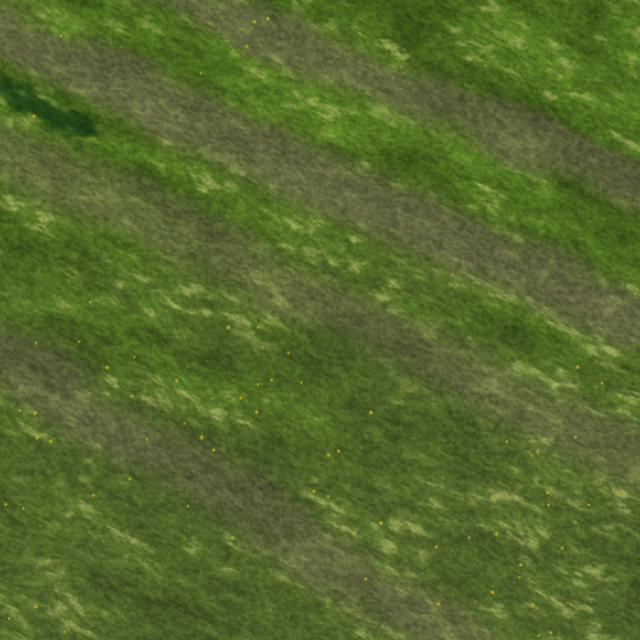
Write a Shadertoy shader that draws this texture.

```glsl
// Sloping meadow: wind-combed grass with faded diagonal strips, straw tufts and tiny yellow flowers.

const vec3 DEEP_GREEN   = vec3(0.235, 0.345, 0.095);
const vec3 BRIGHT_GREEN = vec3(0.335, 0.470, 0.135);
const vec3 DULL_OLIVE   = vec3(0.335, 0.390, 0.195);
const vec3 FADED_STRIP  = vec3(0.385, 0.385, 0.255);
const vec3 STRAW        = vec3(0.530, 0.560, 0.310);
const vec3 SHADE_GREEN  = vec3(0.110, 0.235, 0.085);
const vec3 FLOWER       = vec3(0.720, 0.660, 0.130);

const float GRASS_ANGLE   = -0.47;  // lie of the grass, radians
const float BLADE_GRAIN   = 0.42;   // contrast of the finest grain
const float TUFT_GRAIN    = 0.34;   // contrast of the tufts
const float PATCH_GRAIN   = 0.22;   // contrast of the broad patches
const float STRIP_COVER   = 0.88;
const float FLOWER_CELLS  = 46.0;
const float FLOWER_RADIUS = 0.0028;

// Faded strips: height at the left edge, fall, half width, strength
const vec4 STRIPS[4] = vec4[4](
    vec4(1.14, 0.44, 0.040, 0.95),
    vec4(0.95, 0.45, 0.046, 1.00),
    vec4(0.77, 0.48, 0.050, 0.75),
    vec4(0.44, 0.61, 0.050, 0.85));

float hash(vec2 p) {
    vec3 q = fract(p.xyx * 0.1031);
    q += dot(q, q.yzx + 33.33);
    return fract((q.x + q.y) * q.z);
}

float noise(vec2 p) {
    vec2 cell = floor(p), f = fract(p);
    f = f * f * (3.0 - 2.0 * f);
    return mix(mix(hash(cell), hash(cell + vec2(1, 0)), f.x),
               mix(hash(cell + vec2(0, 1)), hash(cell + vec2(1, 1)), f.x), f.y);
}

float fbm(vec2 p) {
    float sum = 0.0, amp = 0.533;
    for (int i = 0; i < 4; i++) {
        sum += amp * noise(p);
        p = mat2(0.96, 0.28, -0.28, 0.96) * p * 2.03 + 17.3;
        amp *= 0.5;
    }
    return sum;
}

float segmentDistance(vec2 p, vec2 a, vec2 b) {
    vec2 ab = b - a;
    return length(p - a - ab * clamp(dot(p - a, ab) / dot(ab, ab), 0.0, 1.0));
}

// Coverage by the faded strips, with ragged edges
float stripMask(vec2 uv, float ragged) {
    float mask = 0.0;
    for (int i = 0; i < 4; i++) {
        vec4 s = STRIPS[i];
        float d = abs(uv.y - s.x + s.y * uv.x + 0.07 * (ragged - 0.5)) / s.z;
        mask = max(mask, s.w * (1.0 - smoothstep(0.35, 1.5, d)));
    }
    return mask;
}

// Sparse round dots, one at most in each cell, gathered in loose groups
float flowerMask(vec2 uv, float pixel) {
    vec2 cell = floor(uv * FLOWER_CELLS);
    vec2 jitter = 0.25 + 0.5 * vec2(hash(cell + 3.7), hash(cell + 91.2));
    float d = length(uv - (cell + jitter) / FLOWER_CELLS);
    float group = smoothstep(0.55, 0.80, noise(cell * 0.16 + 40.0));
    float present = step(hash(cell + 211.0), 0.008 + 0.16 * group * step(uv.y, 0.5));
    float radius = FLOWER_RADIUS * (0.6 + 0.5 * hash(cell + 57.0));
    return present * (1.0 - smoothstep(radius - pixel, radius + pixel, d));
}

void mainImage(out vec4 fragColor, in vec2 fragCoord) {
    vec2 uv = fragCoord / iResolution.y;
    float pixel = 1.0 / iResolution.y;

    // Grass coordinates: x along the blades, y across them
    float c = cos(GRASS_ANGLE), s = sin(GRASS_ANGLE);
    vec2 g = vec2(c * uv.x + s * uv.y, c * uv.y - s * uv.x);
    g.y += 0.012 * (noise(uv * 9.0) - 0.5);

    float broad  = fbm(g * vec2(3.5, 10.0) + 5.0);
    float patchy = fbm(g * vec2(8.0, 19.0) + 60.0);
    float tuft   = fbm(g * vec2(34.0, 80.0) + 130.0);
    float blade  = 0.6 * noise(g * vec2(120.0, 230.0)) + 0.4 * noise(uv * 260.0 + 9.0);

    // Ground colours: fresher at the top, duller below
    vec3 color = mix(DEEP_GREEN, BRIGHT_GREEN, smoothstep(0.28, 0.70, mix(broad, patchy, 0.5)));
    float dull = smoothstep(0.85, 0.15, uv.y + 0.7 * (broad - 0.5));
    color = mix(color, DULL_OLIVE, 0.60 * dull);
    float strip = STRIP_COVER * stripMask(uv, patchy);
    color = mix(color, FADED_STRIP, strip);

    // Straw tufts on the lighter patches
    float straw = smoothstep(0.54, 0.80, tuft) * smoothstep(0.40, 0.65, patchy);
    color = mix(color, STRAW, 0.75 * straw * (1.0 - 0.7 * strip));

    // Dark furrow near the upper left edge
    float furrow = segmentDistance(uv, vec2(-0.05, 0.885), vec2(0.13, 0.80));
    furrow += 0.025 * (tuft - 0.5);
    color = mix(color, SHADE_GREEN, 0.85 * (1.0 - smoothstep(0.006, 0.030, furrow)));

    // Light and dark grain, softer on the strips
    float grain = BLADE_GRAIN * (blade - 0.5) + TUFT_GRAIN * (tuft - 0.5) * (1.0 - 0.5 * strip);
    color *= 1.0 + grain + PATCH_GRAIN * (patchy - 0.5);

    color = mix(color, FLOWER, 0.85 * flowerMask(uv, pixel));
    fragColor = vec4(clamp(color, 0.0, 1.0), 1.0);
}
```
